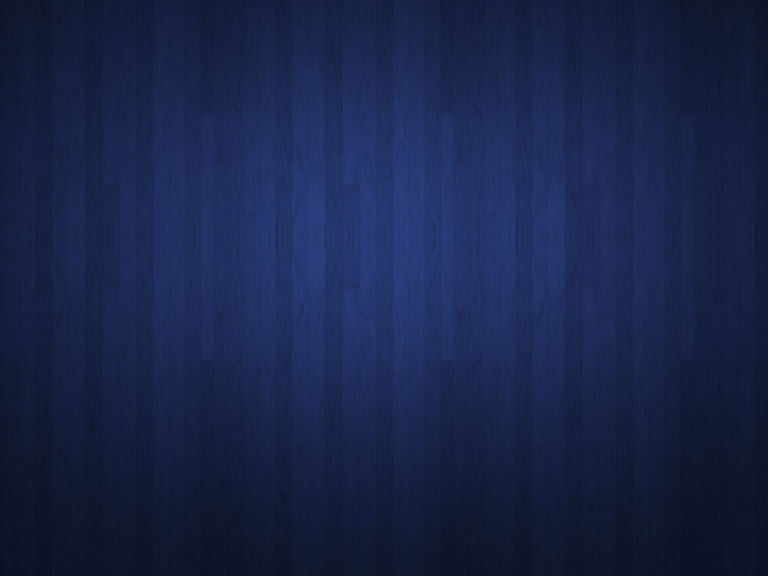
A Shadertoy shader for this texture:

```glsl
#define PLANKS 15
#define TILE_WIDTH 0.41667
#define TILE_OFFSET 0.007
#define MIRROR_Y 0.589
#define GLOW_CENTER vec2(0.5, 0.595)
#define GLOW_SIZE vec2(0.475, 0.41)
#define AMBIENT 0.14
#define GLOW 0.32
#define WOOD_TINT vec3(0.335, 0.495, 1.0)
#define RING_DEPTH 0.10
#define FIBRE_DEPTH 0.10
#define SEAM_DEPTH 0.05

// Brightness of each plank near the mirror line and past its end joint
const float INNER[PLANKS] = float[](0.00, 0.04, -0.07, 0.04, 0.08, -0.07, -0.05,
    0.03, -0.05, 0.06, 0.05, -0.04, 0.02, -0.06, -0.06);
const float OUTER[PLANKS] = float[](-0.03, 0.01, -0.07, 0.04, 0.04, -0.03, 0.03,
    0.03, -0.05, 0.06, 0.03, -0.04, -0.12, -0.08, -0.08);
const float JOINT[PLANKS] = float[](0.215, 0.045, 1.0, 1.0, 0.09, 0.34, 0.09,
    1.0, 1.0, 1.0, 0.172, 1.0, 0.215, 0.215, 0.215);

vec2 gradientAt(vec2 cell) {
    vec2 q = vec2(dot(cell, vec2(127.1, 311.7)), dot(cell, vec2(269.5, 183.3)));
    return fract(sin(q) * 43758.5) * 2.0 - 1.0;
}

float gradientNoise(vec2 p) {
    vec2 i = floor(p), f = fract(p);
    vec2 s = f * f * f * (f * (f * 6.0 - 15.0) + 10.0);
    vec2 e = vec2(1.0, 0.0);
    float low = mix(dot(gradientAt(i), f), dot(gradientAt(i + e.xy), f - e.xy), s.x);
    float high = mix(dot(gradientAt(i + e.yx), f - e.yx), dot(gradientAt(i + 1.0), f - 1.0), s.x);
    return mix(low, high, s.y);
}

// Plank brightness with a soft change and a faint line at the end joint
float plankTone(int index, float dist, float blur) {
    int k = (index + PLANKS) % PLANKS;
    float gap = dist - JOINT[k];
    float line = 1.0 - smoothstep(0.0, 1.5 * blur, abs(gap));
    return mix(INNER[k], OUTER[k], smoothstep(-blur, blur, gap)) - 0.5 * SEAM_DEPTH * line;
}

// Uneven plank widths within one tile
float plankCoord(float u) {
    float drift = 0.021 * smoothstep(0.2, 0.65, u) * (1.0 - smoothstep(0.83, 0.9, u));
    return (u - drift) * float(PLANKS);
}

// Sparse arched growth rings and fine broken fibres
float woodGrain(vec2 p, float across, float plank) {
    vec2 shift = plank * vec2(7.3, 3.7);
    float lengthwise = sqrt(p.y * p.y + 0.0003);
    float warp = gradientNoise(vec2(across * 1.3, p.y * 11.0) + shift);
    float bend = gradientNoise(vec2(across * 3.0, p.y * 34.0) + shift + 31.0);
    float centered = across - 0.5 + 0.25 * warp;
    float phase = 5.0 * centered * centered + lengthwise * 13.0 + 1.1 * warp + 0.3 * bend;
    float ringLine = smoothstep(0.35, 1.0, sin(6.2832 * phase));
    float breaks = gradientNoise(vec2(across * 5.0, p.y * 40.0) + shift + 57.0);
    float presence = clamp(0.5 + 1.1 * warp + 1.2 * breaks, 0.0, 1.0);
    float fibres = gradientNoise(vec2(p.x * 200.0, p.y * 24.0) + shift);
    fibres += 0.8 * gradientNoise(vec2(p.x * 310.0, p.y * 75.0) + shift);
    float patches = gradientNoise(vec2(p.x * 70.0, p.y * 9.0) + shift);
    return FIBRE_DEPTH * (fibres + 0.5 * patches) - RING_DEPTH * (ringLine * presence - 0.12);
}

void mainImage(out vec4 fragColor, in vec2 fragCoord) {
    vec2 uv = fragCoord / iResolution.xy;
    vec2 p = fragCoord / iResolution.y;
    float blur = max(1.0 / iResolution.y, 0.0015);

    // Repeat sideways, mirror lengthwise
    float u = fract((p.x - TILE_OFFSET) / TILE_WIDTH);
    float dist = abs(p.y - MIRROR_Y);
    float column = plankCoord(u);
    float plankWidth = TILE_WIDTH / float(PLANKS);

    // Planks blended across the nearest seam
    float seam = round(column);
    float offset = (column - seam) * plankWidth;
    int right = int(seam);
    float tone = mix(plankTone(right - 1, dist, blur), plankTone(right, dist, blur),
                     smoothstep(-blur, blur, offset));

    // Seams fade in and out along their length
    float wear = gradientNoise(vec2(mod(seam, float(PLANKS)) * 3.7 + 0.4, dist * 16.0));
    float seamLine = 1.0 - smoothstep(0.0, 1.6 * blur, abs(offset));
    tone -= SEAM_DEPTH * seamLine * clamp(0.8 + 1.5 * wear, 0.0, 1.5);
    tone += woodGrain(vec2(u * TILE_WIDTH, dist), fract(column), floor(column));

    // Oval light over the wood
    vec2 q = (uv - GLOW_CENTER) / GLOW_SIZE;
    float light = AMBIENT + GLOW * exp(-dot(q, q));
    fragColor = vec4(WOOD_TINT * light * (1.0 + tone), 1.0);
}
```
